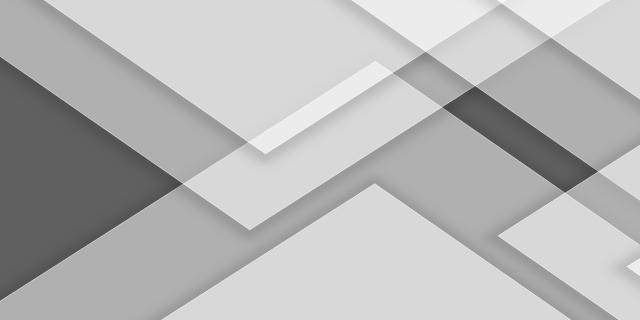
A Shadertoy shader for this background:

```glsl
#define BASE_GRAY 0.375
#define SHEET_ALPHA 0.505
#define FALL_SLOPE 0.695
#define RISE_SLOPE 0.639
#define SHADOW_ALPHA 0.13
#define SHADOW_SIZE 0.032
#define SHADOW_SHIFT vec2(-0.003, -0.005)
#define RIM_ALPHA 0.16
#define RIM_WIDTH 0.0026
#define FAR 9.0

// Each sheet: falling edge offset, rising edge offset, outward side of each
const int SHEET_COUNT = 8;
const vec4 SHEETS[SHEET_COUNT] = vec4[SHEET_COUNT](
    vec4(-0.625, 0.940, -1.0, -1.0),
    vec4(-0.241, 1.3215, -1.0, -1.0),
    vec4(0.177, 1.218, 1.0, 1.0),
    vec4(-0.095, 1.012, 1.0, 1.0),
    vec4(-0.763, FAR, 1.0, 1.0),
    vec4(-1.079, FAR, 1.0, 1.0),
    vec4(-0.344, 1.7305, 1.0, -1.0),
    vec4(-0.5275, 2.0845, 1.0, -1.0)
);

// Signed distances to the two edges of a sheet, positive outside
vec2 edgeDistances(vec2 p, vec4 sheet) {
    float depth = 1.0 - p.y;
    vec2 slant = vec2(depth - FALL_SLOPE * p.x, depth + RISE_SLOPE * p.x);
    vec2 scale = sqrt(1.0 + vec2(FALL_SLOPE * FALL_SLOPE, RISE_SLOPE * RISE_SLOPE));
    return sheet.zw * (slant - sheet.xy) / scale;
}

float softShadow(vec2 p, vec4 sheet) {
    vec2 outside = max(edgeDistances(p - SHADOW_SHIFT, sheet), 0.0);
    return SHADOW_ALPHA * exp(-dot(outside, outside) / (SHADOW_SIZE * SHADOW_SIZE));
}

void mainImage(out vec4 fragColor, in vec2 fragCoord) {
    vec2 p = fragCoord / iResolution.y;
    float blur = 0.6 / iResolution.y;
    float gray = BASE_GRAY;

    for (int i = 0; i < SHEET_COUNT; i++) {
        vec2 edges = edgeDistances(p, SHEETS[i]);
        float dist = max(edges.x, edges.y);
        float cover = 1.0 - smoothstep(-blur, blur, dist);

        // Shadow falls only outside the translucent sheet
        gray *= 1.0 - softShadow(p, SHEETS[i]) * (1.0 - cover);

        // White film with a thin bright rim
        float rim = cover * smoothstep(-RIM_WIDTH - blur, -RIM_WIDTH + blur, dist);
        gray = mix(gray, 1.0, SHEET_ALPHA * cover + RIM_ALPHA * rim);
    }

    fragColor = vec4(vec3(gray), 1.0);
}
```
